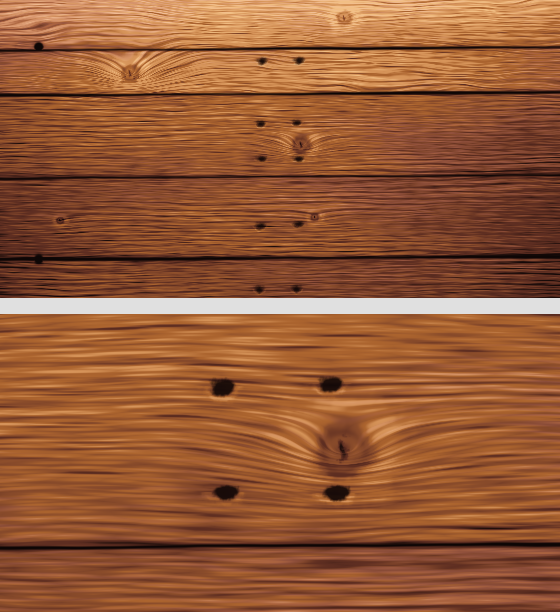
Top, the full canvas; bottom, a detail of the centre.
Give the GLSL for this texture, as a Shadertoy shader.

```glsl
// Five weathered, stained wooden planks with flowing grain, knots and paired nail holes.

vec2 hash2(vec2 c) {
    return fract(sin(vec2(dot(c, vec2(127.1, 311.7)), dot(c, vec2(269.5, 183.3)))) * 43758.5);
}

// Cellular noise: distance to the nearest scattered point
float cells(vec2 p) {
    vec2 base = floor(p);
    float nearest = 2.0;
    for (int j = -1; j <= 1; j++)
        for (int i = -1; i <= 1; i++) {
            vec2 c = base + vec2(i, j);
            nearest = min(nearest, length(c + hash2(c) - p));
        }
    return nearest;
}

// Layered sines, roughly -1 to 1
float waves(vec2 p) {
    float sum = 0.0, amp = 0.5;
    for (int i = 0; i < 5; i++) {
        sum += amp * sin(p.x + 1.6 * sin(p.y + float(i)));
        p = mat2(0.8, 0.6, -0.6, 0.8) * p * 1.75 + 2.3;
        amp *= 0.58;
    }
    return sum;
}

// Stain ramp from charred brown to pale gold
vec3 woodColor(float tone) {
    vec3 c = mix(vec3(0.08, 0.035, 0.03), vec3(0.37, 0.18, 0.13), smoothstep(-0.35, 0.14, tone));
    c = mix(c, vec3(0.53, 0.29, 0.165), smoothstep(0.12, 0.38, tone));
    c = mix(c, vec3(0.67, 0.39, 0.18), smoothstep(0.36, 0.62, tone));
    c = mix(c, vec3(0.84, 0.58, 0.35), smoothstep(0.60, 0.88, tone));
    return mix(c, vec3(0.95, 0.75, 0.52), smoothstep(0.88, 1.2, tone));
}

void mainImage(out vec4 fragColor, in vec2 fragCoord) {
    vec2 p = fragCoord / iResolution.y;
    float mid = 0.5 * iResolution.x / iResolution.y;
    float px = 1.2 / iResolution.y;

    // Seams: height and half width; two of them have a notch at the left
    vec2 seams[4] = vec2[4](vec2(0.134, 0.0050), vec2(0.407, 0.0025),
                            vec2(0.685, 0.0046), vec2(0.836, 0.0040));
    float plank = 0.0, gap = 1.0, below = 1.0;
    for (int i = 0; i < 4; i++) {
        float k = float(i);
        float y = seams[i].x + 0.006 * (p.x - mid) + 0.0016 * waves(vec2(p.x * 9.0, k * 4.0));
        plank += step(y, p.y);
        gap = min(gap, abs(p.y - y) - seams[i].y * (0.85 + 0.3 * sin(p.x * 4.0 + k)));
        if (p.y < y) below = min(below, y - p.y - seams[i].y);
        if (i % 3 == 0) gap = min(gap, length(p - vec2(0.13, y + 0.004 * k)) - 0.015);
    }

    // Knots: position, core radius, grain swirl
    vec4 knots[5] = vec4[5](vec4(1.154, 0.941, 0.023, 0.035), vec4(0.436, 0.755, 0.028, 0.120),
                            vec4(1.010, 0.515, 0.028, 0.060), vec4(1.056, 0.272, 0.013, 0.016),
                            vec4(0.201, 0.260, 0.011, 0.012));
    float upper = step(2.5, plank);
    float v = p.y + mix(0.010, 0.030, upper) * waves(vec2(p.x * 2.6, p.y * 9.0) + plank * 7.3);
    float knotTone = 0.0, core = 0.0;
    for (int i = 0; i < 5; i++) {
        vec4 k = knots[i];
        vec2 d = p - k.xy;
        v += k.w * exp(-length(d * vec2(0.6, 1.0)) / (0.02 + 0.3 * k.w));
        float r = length(d * vec2(0.9, 1.0)) * (1.0 + 0.18 * waves(d * 50.0 + k.x * 9.0)) / k.z;
        float inside = 1.0 - smoothstep(0.75, 1.15, r);
        core = max(core, inside);
        knotTone -= inside * (0.17 + 0.05 * sin(r * 11.0));
        knotTone -= 0.15 * exp(-pow((r - 0.95) * 5.0, 2.0));
        knotTone += 0.14 * exp(-pow((r - 1.7) * 1.6, 2.0));
        // Split heart of the knot
        float crack = length(d * vec2(1.5, 0.75) + 0.25 * k.z * waves(d.yx * 130.0)) / k.z;
        knotTone -= 0.45 * (1.0 - smoothstep(0.15, 0.5, crack));
    }

    // Growth lines, fine fibres and broad mottling
    float growth = sin(v * 340.0 + 3.4 * waves(vec2(p.x * 3.0, v * 38.0) + plank * 11.0));
    float fine = sin(v * 690.0 + 4.0 * waves(vec2(p.x * 8.0, v * 60.0) + plank * 5.0));
    float fibre = cells(vec2(p.x * 13.0, v * 230.0) + plank * 17.0);
    float patches = waves(vec2(p.x * 3.5, v * 17.0) + plank * 3.7);
    float blotch = waves(vec2(p.x * 2.2, p.y * 5.0) + plank * 5.9);
    float lines = pow(0.5 + 0.5 * growth, 3.0) * clamp(0.7 + 0.8 * patches, 0.1, 1.4);
    float grain = 0.12 - 0.34 * lines + 0.075 * fine + 0.34 * (0.47 - fibre);

    // Light falls from the top centre; the two upper planks are more golden
    vec2 side = vec2((p.x - mid) / mid, p.y);
    float tone = 0.16 + 0.40 * p.y + 0.14 * upper + 0.20 * smoothstep(0.84, 1.0, p.y);
    tone += 0.10 - 0.30 * side.x * side.x * (1.1 - 0.5 * p.y);
    tone += 0.12 * patches + 0.10 * blotch + grain * (1.0 - 0.6 * core) + knotTone;

    // Thin dark checks along the grain
    float check = cells(vec2(p.x * 4.0, v * 95.0) + 31.0);
    tone -= 0.40 * (1.0 - smoothstep(0.03, 0.24, check)) * smoothstep(-0.3, 0.5, blotch);

    // Nail holes: two columns by five rows, with streaked stains
    float rows[5] = float[5](0.034, 0.244, 0.464, 0.586, 0.796);
    float hole = 0.0;
    for (int i = 0; i < 10; i++) {
        float row = float(i / 2), col = float(i % 2);
        vec2 jitter = hash2(vec2(row, col)) - 0.5;
        vec2 d = p - vec2(0.878 + 0.121 * col, rows[i / 2]) - jitter * vec2(0.014, 0.008);
        float r = length(d * vec2(0.72, 1.0 + 0.3 * jitter.y)) + 0.003 * waves(d * 140.0 + row);
        hole = max(hole, 1.0 - smoothstep(-2.0 * px, 2.0 * px, r - 0.0098 - 0.003 * jitter.x));
        tone -= 0.50 * exp(-abs(d.x) * 40.0 - abs(d.y) * 130.0);
        tone += 0.18 * exp(-pow((r - 0.014) * 300.0, 2.0)) * step(d.y, 0.0);
    }

    // Worn plank edges, then the dark openings
    tone += 0.20 * exp(-pow((below - 0.006) * 260.0, 2.0)) * (0.5 + 0.5 * patches);
    tone -= 0.34 * exp(-max(gap, 0.0) * 130.0);
    vec3 color = woodColor(tone);
    // Dusty sheen takes some of the gold out of the worn areas
    color.b += 0.07 * smoothstep(-0.1, 0.6, fine * 0.4 - blotch) * smoothstep(0.2, 0.5, tone);
    color = mix(color, vec3(0.07, 0.03, 0.025), 0.92 * hole);
    color = mix(color, vec3(0.05, 0.022, 0.02), 1.0 - smoothstep(-px, px, gap));
    fragColor = vec4(color, 1.0);
}
```
